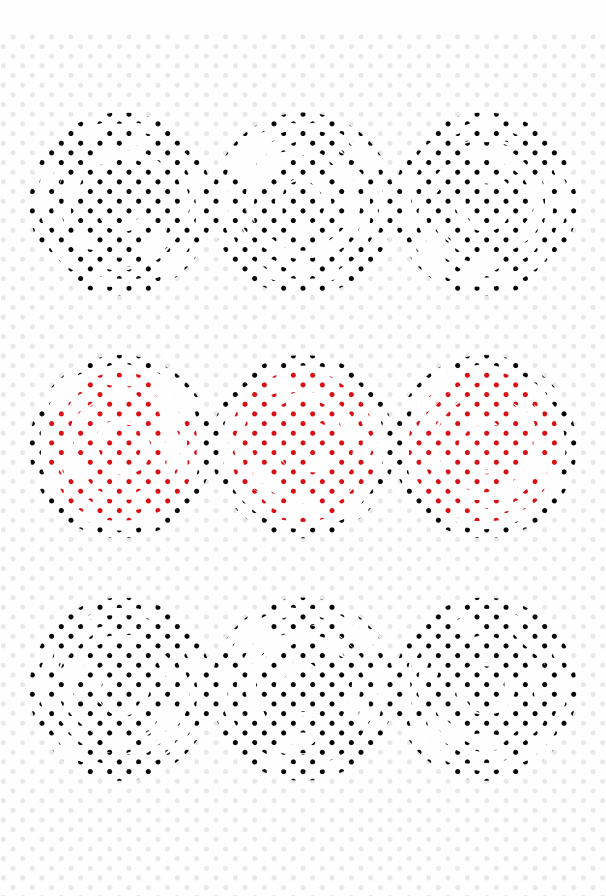
A WebGL 1 fragment shader for this pattern:

```glsl
precision highp float;

// Three rows of three touching halftone discs on a field of pale staggered dots.
// One shared dot lattice is coloured by disc; broken concentric grooves cut
// into the dots. The middle row has red cores. Unit of length: canvas height.

uniform vec2 u_resolution;

const vec3 PAPER = vec3(1.0, 0.995, 0.995);
const vec3 PALE = vec3(0.91);
const vec3 INK = vec3(0.02);
const vec3 RED = vec3(0.85, 0.06, 0.08);

const float PITCH = 0.02158;
const float DOT_RADIUS = 0.0028;
const float LATTICE_Y = 0.592;
const float FIELD_TOP = 0.964;
const vec2 DISC_STEP = vec2(0.2031, 0.2707);
const float DISC_Y = 0.5015;
const float DISC_RADIUS = 0.1022;
const float CORE_RADIUS = 0.0875;

float hash(vec2 p) {
  vec3 q = fract(vec3(p.xyx) * 0.1031);
  q += dot(q, q.yzx + 33.33);
  return fract((q.x + q.y) * q.z);
}

float noise(vec2 p) {
  vec2 i = floor(p);
  vec2 f = fract(p);
  f = f * f * (3.0 - 2.0 * f);
  float low = mix(hash(i), hash(i + vec2(1.0, 0.0)), f.x);
  float high = mix(hash(i + vec2(0.0, 1.0)), hash(i + 1.0), f.x);
  return mix(low, high, f.y);
}

// Coverage of the inside of a signed distance, one pixel soft
float fill(float d, float px) {
  return clamp(0.5 - d / px, 0.0, 1.0);
}

// Distance to the nearest dot of a square lattice with centred extra dots
float staggeredDots(vec2 p, float pitch, float radius) {
  vec2 a = mod(p + 0.5 * pitch, pitch) - 0.5 * pitch;
  vec2 b = mod(p, pitch) - 0.5 * pitch;
  return min(length(a), length(b)) - radius;
}

// Ring whose width follows wear, vanishing where wear is low
float brokenRing(float r, float radius, float halfWidth, float wear, float px) {
  return fill(abs(r - radius) - halfWidth * (2.0 * wear - 0.45), px);
}

// All grooves of one disc; the seed varies the breaks between discs
float grooves(vec2 q, float r, vec2 seed, float px) {
  vec2 n = q * 42.0 + seed * 19.0 + 80.0;
  float cut = brokenRing(r, CORE_RADIUS, 0.0042, 0.35 + 0.65 * noise(n), px);
  cut = max(cut, brokenRing(r, 0.0278, 0.0042, noise(n + 31.0), px));
  cut = max(cut, brokenRing(r, 0.0575, 0.0062, noise(n + 57.0), px));
  return max(cut, brokenRing(r, 0.0720, 0.0040, noise(n + 73.0), px));
}

void main() {
  float px = 1.0 / u_resolution.y;
  vec2 p = (gl_FragCoord.xy - vec2(0.5 * u_resolution.x, 0.0)) * px;

  // Nearest disc of the three by three block
  vec2 fromMiddle = p - vec2(0.0, DISC_Y);
  vec2 cell = clamp(floor(fromMiddle / DISC_STEP + 0.5), -1.0, 1.0);
  vec2 q = fromMiddle - cell * DISC_STEP;
  float r = length(q);

  float dots = fill(staggeredDots(p - vec2(0.0, LATTICE_Y), PITCH, DOT_RADIUS), px);
  float disc = fill(r - DISC_RADIUS, px);
  float core = fill(r - CORE_RADIUS, px) * (1.0 - abs(cell.y));

  // Pale field outside the discs, grooved ink inside
  float field = dots * (1.0 - disc) * step(p.y, FIELD_TOP);
  float ink = dots * disc * (1.0 - grooves(q, r, cell, px));
  vec3 color = mix(PAPER, PALE, field);
  color = mix(color, mix(INK, RED, core), ink);
  gl_FragColor = vec4(color, 1.0);
}
```
